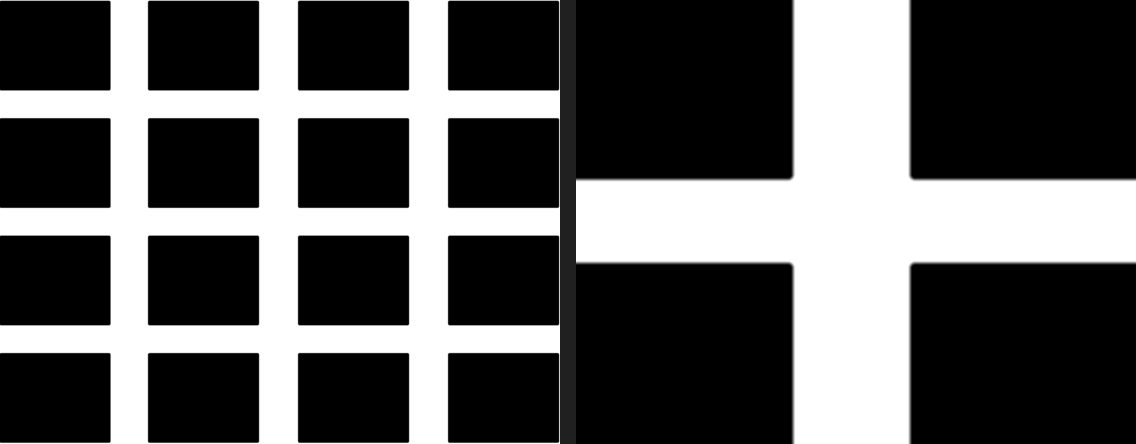
Left, the full canvas; right, a detail of the centre.
Reproduce this pattern procedurally as a Shadertoy shader.

```glsl
#define FIRST_CENTER vec2(0.1205, 0.1038)
#define PITCH vec2(0.3379, 0.2645)
#define HALF_SIZE vec2(0.1251, 0.1010)
#define GRID_COUNT vec2(4.0, 4.0)
#define CORNER_RADIUS 0.0040
#define EDGE_SOFTNESS 0.0020
#define LEFT_COLUMN_NUDGE 0.0034
#define BLOCK_COLOR vec3(0.0)
#define GAP_COLOR vec3(1.0)

// Signed distance to a rounded rectangle
float roundedBox(vec2 p, vec2 halfSize, float radius) {
    vec2 q = abs(p) - halfSize + radius;
    return length(max(q, 0.0)) + min(max(q.x, q.y), 0.0) - radius;
}

void mainImage(out vec4 fragColor, in vec2 fragCoord) {
    // Canvas height is one unit
    vec2 p = fragCoord / iResolution.y;

    // Nearest block in the grid
    vec2 cell = clamp(floor((p - FIRST_CENTER) / PITCH + 0.5), vec2(0.0), GRID_COUNT - 1.0);
    vec2 center = FIRST_CENTER + cell * PITCH;

    // The left column sits slightly closer to its neighbour
    center.x += LEFT_COLUMN_NUDGE * (1.0 - step(0.5, cell.x));

    // Soft grey rim, never thinner than one pixel
    float dist = roundedBox(p - center, HALF_SIZE, CORNER_RADIUS);
    float soft = max(EDGE_SOFTNESS, 0.5 / iResolution.y);
    float gap = smoothstep(-soft, soft, dist);

    fragColor = vec4(mix(BLOCK_COLOR, GAP_COLOR, gap), 1.0);
}
```
